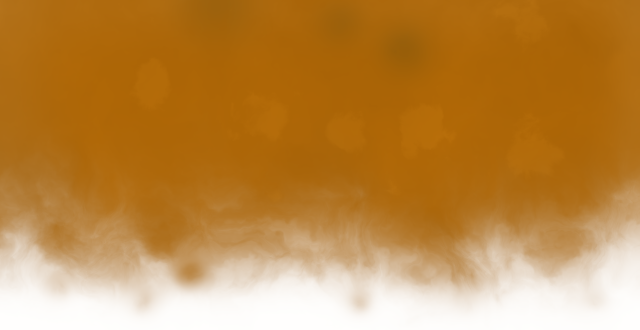
Give the GLSL for this background, as a Shadertoy shader.

```glsl
// Amber haze sinking into white mist along a ragged, cloudy lower border.
// A logistic height ramp is bent by broad lobes and layered cellular puffs;
// soft stains and grainy bright patches vary the amber field above.

#define AMBER vec3(0.670, 0.393, 0.022)
#define MIST vec3(1.0, 0.998, 0.994)
#define UMBER vec3(0.50, 0.33, 0.04)
#define MIST_LEVEL 0.235
#define MIST_SLOPE 14.0
#define BILLOW 2.0
#define WISP_DEPTH 1.7
#define OCTAVES 6

// Border lobes: x, rise, width
const vec3 LOBES[6] = vec3[6](
    vec3(0.00, 0.070, 0.12), vec3(1.00, 0.080, 0.05), vec3(0.64, -0.070, 0.09),
    vec3(0.26, -0.025, 0.04), vec3(0.88, -0.012, 0.04), vec3(0.51, 0.015, 0.03));
// Shaded wisps within the mist: x, y, width
const vec3 WISPS[6] = vec3[6](
    vec3(0.09, 0.12, 0.045), vec3(0.22, 0.07, 0.070), vec3(0.56, 0.07, 0.050),
    vec3(0.73, 0.07, 0.050), vec3(0.93, 0.06, 0.060), vec3(0.30, 0.17, 0.060));
// Dark stains: x, y, width
const vec3 STAINS[3] = vec3[3](
    vec3(0.34, 0.99, 0.11), vec3(0.63, 0.85, 0.08), vec3(0.53, 0.93, 0.07));
// Bright grainy patches: x, y, width
const vec3 PATCHES[6] = vec3[6](
    vec3(0.42, 0.64, 0.09), vec3(0.66, 0.61, 0.10), vec3(0.83, 0.92, 0.09),
    vec3(0.54, 0.59, 0.08), vec3(0.235, 0.74, 0.09), vec3(0.83, 0.53, 0.09));

vec3 hash3(vec2 cell) {
    vec3 q = fract(cell.xyx * vec3(0.1031, 0.1030, 0.0973));
    q += dot(q, q.yxz + 33.33);
    return fract((q.xxy + q.yzz) * q.zyx);
}

// Smooth cellular noise: one signed round puff in each cell
float puffs(vec2 p) {
    vec2 cell = floor(p), local = fract(p);
    float sum = 0.0;
    for (int j = -1; j <= 1; j++)
    for (int i = -1; i <= 1; i++) {
        vec2 offset = vec2(i, j);
        vec3 h = hash3(cell + offset);
        vec2 d = offset + h.xy - local;
        float fall = max(0.0, 1.0 - dot(d, d));
        sum += (2.0 * h.z - 1.0) * fall * fall * fall;
    }
    return sum;
}

float cloud(vec2 p) {
    float sum = 0.0, gain = 0.5;
    for (int k = 0; k < OCTAVES; k++) {
        sum += gain * puffs(p);
        p = mat2(1.6, 1.2, -1.2, 1.6) * p + 17.3;
        gain *= 0.54;
    }
    return sum;
}

float bell(float r) { return exp(-r * r); }

// Soft round spot; s holds centre and width
float spot(vec2 uv, vec3 s, float aspect) {
    return bell(length((uv - s.xy) * vec2(aspect, 1.0)) / s.z);
}

void mainImage(out vec4 fragColor, in vec2 fragCoord) {
    vec2 uv = fragCoord / iResolution.xy;
    float aspect = iResolution.x / iResolution.y;
    vec2 p = vec2(uv.x * aspect, uv.y);

    // Warped cloud fields
    vec2 warp = vec2(cloud(p * 3.0 + 40.0), cloud(p * 3.0 + 71.0));
    float billow = cloud(p * vec2(5.5, 5.0) + warp * 0.9 + 10.0);
    float haze = cloud(p * 2.5 + warp * 0.4 + 90.0);
    float grain = cloud(p * 11.0 + warp + 130.0);

    // Border height and mist density
    float level = MIST_LEVEL;
    for (int i = 0; i < 6; i++)
        level += LOBES[i].y * bell((uv.x - LOBES[i].x) / LOBES[i].z);
    float density = (level - uv.y) * MIST_SLOPE + BILLOW * billow;
    density += 2.2 * (1.0 - smoothstep(0.0, 0.17, uv.y));
    for (int i = 0; i < 6; i++)
        density -= WISP_DEPTH * spot(uv, WISPS[i], aspect) * (0.75 + 2.0 * billow);
    float mist = 1.0 / (1.0 + exp(-density));

    // Amber field with stains and bright patches
    float stain = 0.0, glow = 0.0;
    for (int i = 0; i < 3; i++) stain += spot(uv, STAINS[i], aspect);
    for (int i = 0; i < 6; i++) glow += spot(uv, PATCHES[i], aspect);
    vec3 color = AMBER * (1.0 + 0.06 * haze);
    color = mix(color, UMBER, clamp(stain * (0.38 + 0.6 * haze), 0.0, 0.6));
    color += vec3(0.026, 0.022, 0.012) * smoothstep(0.35, 0.6, glow * 0.75 + grain * 0.6);

    // Pale veil at the upper left and along both sides
    float side = bell(uv.x / 0.08) + bell((1.0 - uv.x) / 0.05);
    float veil = side * 0.05 + 0.05 * bell((1.0 - uv.y) / 0.12) * (0.5 + haze);
    color = mix(color, MIST, clamp(veil, 0.0, 0.12));

    // Mist, slightly shaded where it is half dense
    color = mix(color, MIST, mist);
    color -= vec3(0.035, 0.030, 0.004) * 4.0 * mist * (1.0 - mist);
    fragColor = vec4(clamp(color, 0.0, 1.0), 1.0);
}
```
